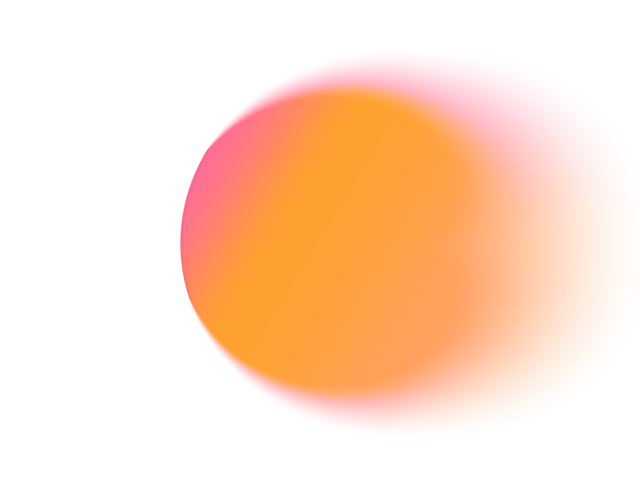
A Shadertoy shader for this background:

```glsl
#define CENTER vec2(0.842, 0.497)
#define RADIUS_LEFT 0.471
#define RADIUS_RIGHT 0.515
#define RADIUS_Y 0.412
#define BLUR_SIDE 0.40
#define BLUR_RIGHT 0.95
#define BAND_DIR vec2(0.854, -0.520)

const vec3 WHITE  = vec3(1.0);
const vec3 PINK   = vec3(1.00, 0.43, 0.59);
const vec3 ORANGE = vec3(1.00, 0.63, 0.19);
const vec3 PEACH  = vec3(1.00, 0.63, 0.39);
const vec3 BLUSH  = vec3(1.00, 0.53, 0.64);
const vec3 SALMON = vec3(1.00, 0.56, 0.56);
const vec3 ROSE   = vec3(0.86, 0.25, 0.40);

// Radius scaled to 1 on the outline; the right half is slightly squarer
float outlineRadius(vec2 q) {
    float power = q.x > 0.0 ? 2.4 : 2.0;
    vec2 a = pow(abs(q) + 1e-5, vec2(power));
    return pow(a.x + a.y, 1.0 / power);
}

// Edge softness: crisp on the left, widening around to the right
float edgeBlur(vec2 q) {
    float along = q.x / max(length(q), 1e-4);
    float start = mix(0.98, 0.90, smoothstep(-0.3, 0.3, q.y));
    float side = BLUR_SIDE * clamp((along + start) / start, 0.0, 1.0);
    return side + (BLUR_RIGHT - BLUR_SIDE) * max(along, 0.0);
}

// Diagonal bands from pink through orange to peach
vec3 coreColor(vec2 p) {
    float s = dot(p, BAND_DIR);
    vec3 color = mix(PINK, ORANGE, smoothstep(-0.005, 0.236, s));
    return mix(color, PEACH, smoothstep(0.25, 0.68, s));
}

// Halo tint: blush above, peach to the right, salmon below left
vec3 haloColor(vec2 q) {
    float below = smoothstep(0.0, 0.8, -q.y) * (1.0 - smoothstep(-0.3, 0.5, q.x));
    vec3 color = mix(PEACH, BLUSH, smoothstep(0.0, 0.75, q.y));
    return mix(color, SALMON, below);
}

void mainImage(out vec4 fragColor, in vec2 fragCoord) {
    vec2 p = fragCoord / iResolution.y;
    vec2 q = p - CENTER;
    q /= vec2(q.x < 0.0 ? RADIUS_LEFT : RADIUS_RIGHT, RADIUS_Y);

    // Coverage of the soft orb
    float depth = 1.0 - outlineRadius(q);
    float blur = edgeBlur(q);
    float pixel = 1.5 / (iResolution.y * RADIUS_Y);
    float coverage = smoothstep(0.0, max(blur, pixel), depth);

    // Core inside the halo, with a fine dark line on the crisp edge
    float crisp = 1.0 - smoothstep(0.0, 0.03, blur);
    float core = max(smoothstep(0.5, 1.0, coverage), crisp);
    vec3 color = mix(haloColor(q), coreColor(p), core);
    color = mix(color, ROSE, 0.8 * crisp * exp(-max(depth, 0.0) / 0.006));

    fragColor = vec4(mix(WHITE, color, coverage), 1.0);
}
```
